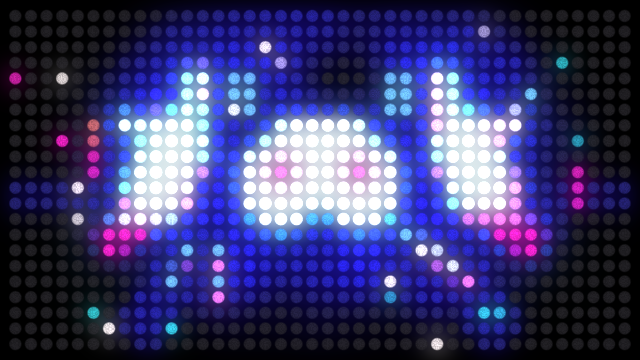
Reproduce this background procedurally as a Shadertoy shader.

```glsl
// Glowing LED dot wall: a bright twin-lobed core between two swept wings on blue haze.

const vec2 GRID = vec2(40.0, 22.0);   // lamps across and down
const float PITCH = 0.0434;           // lamp spacing in canvas heights
const float LAMP_RADIUS = 0.385;      // in units of the spacing

const vec3 BLUE = vec3(0.15, 0.06, 0.90);
const vec3 SKY = vec3(0.18, 0.48, 0.80);
const vec3 CYAN = vec3(0.25, 1.0, 1.05);
const vec3 PINK = vec3(1.15, 0.50, 1.05);
const vec3 MAGENTA = vec3(1.05, 0.02, 0.85);
const vec3 ORANGE = vec3(1.0, 0.50, 0.42);
const vec3 WHITE = vec3(1.48, 1.56, 1.58);
const vec3 UNLIT = vec3(0.125, 0.12, 0.135);

float hash(vec2 p) {
    vec3 q = fract(vec3(p.xyx) * 0.1031);
    q += dot(q, q.yzx + 33.33);
    return fract((q.x + q.y) * q.z);
}

float noise(vec2 p) {
    vec2 i = floor(p), f = fract(p);
    f = f * f * (3.0 - 2.0 * f);
    float low = mix(hash(i), hash(i + vec2(1, 0)), f.x);
    float high = mix(hash(i + vec2(0, 1)), hash(i + vec2(1, 1)), f.x);
    return mix(low, high, f.y);
}

float capsule(vec2 p, vec2 a, vec2 b, float radius) {
    vec2 pa = p - a, ba = b - a;
    return length(pa - ba * clamp(dot(pa, ba) / dot(ba, ba), 0.0, 1.0)) - radius;
}

float ellipse(vec2 p, vec2 radii) {
    return (length(p / radii) - 1.0) * min(radii.x, radii.y);
}

float cover(float d) {
    return smoothstep(0.45, -0.25, d);
}

// Two lobes joined by a bridge; m is mirrored about the vertical axis
float coreShape(vec2 m) {
    float lobe = ellipse(m - vec2(2.5, -0.2), vec2(2.75, 3.15));
    return min(lobe, capsule(m, vec2(0.0, 2.0), vec2(1.6, 2.0), 2.0));
}

float wingShape(vec2 m) {
    float body = capsule(m, vec2(9.3, 2.3), vec2(10.4, -0.7), 2.25);
    float crest = capsule(m, vec2(7.9, 6.5), vec2(8.3, 1.0), 0.85);
    float shoulder = capsule(m, vec2(9.5, 2.0), vec2(12.3, 3.6), 0.75);
    float tail = capsule(m, vec2(9.0, -0.7), vec2(13.3, -3.8), 1.0);
    return min(min(body, crest), min(shoulder, tail));
}

// Thin strands: upright ones over the core, trailing ones below, a right feeler
float strandShape(vec2 p, vec2 m) {
    float d = capsule(m, vec2(5.0, 6.3), vec2(5.0, 4.5), 0.65);
    d = min(d, capsule(p, vec2(-6.5, -4.5), vec2(-6.5, -7.5), 0.3));
    d = min(d, capsule(p, vec2(-8.5, -4.5), vec2(-9.5, -6.5), 0.3));
    d = min(d, capsule(p, vec2(4.5, -2.6), vec2(9.5, -6.5), 0.4));
    return min(d, capsule(p, vec2(11.5, 3.5), vec2(13.5, 5.5), 0.3));
}

// Blue cloud with side bands, a darker gap above the core and a dim foot
vec3 haze(vec2 p, vec2 m) {
    float cloud = smoothstep(1.15, 0.75, length((p - vec2(0.6, 1.4)) / vec2(15.8, 12.2)));
    cloud *= 1.0 - 0.65 * smoothstep(-6.0, -9.0, p.y) * smoothstep(8.0, 4.0, m.x);
    float band = 0.65 * exp(-pow(p.y + 1.0, 2.0)) * smoothstep(10.0, 14.0, m.x);
    float streak = 0.7 * cover(capsule(m, vec2(8.0, -4.0), vec2(11.0, -9.0), 1.6));
    vec2 hole = (p - vec2(1.3, 6.4)) / vec2(2.6, 1.7);
    float gap = 0.9 * exp(-dot(hole, hole));
    float patchy = 0.45 + 0.65 * noise(p * 0.4 + 7.0);
    return BLUE * max(cloud * patchy * (1.0 - gap), max(band, streak));
}

// Colour of the lamp whose centre is p, in lamp spacings from the middle
vec3 lampColor(vec2 p) {
    if (any(greaterThan(abs(p), GRID * 0.5))) return vec3(0.0);
    vec2 m = vec2(abs(p.x), p.y);
    float tint = hash(p + 61.5);
    float core = coreShape(m), wing = wingShape(m);
    vec3 color = haze(p, m);
    color += SKY * 0.75 * exp(-1.0 * max(min(core, wing), 0.0)) * (0.6 + 0.6 * tint);

    float pinkish = step(0.5, tint) * step(p.y, -3.6);
    vec3 strandColor = mix(vec3(0.55, 0.98, 1.15), PINK + 0.15, pinkish);
    color = mix(color, strandColor, 0.85 * cover(strandShape(p, m)));

    // Wings: tinted rim, white middle, magenta tail
    vec3 rim = mix(CYAN + 0.3, PINK + 0.25, step(0.6, tint));
    vec3 feather = mix(rim, WHITE, smoothstep(0.0, -0.8, wing));
    float tailStart = p.x < 0.0 ? -2.0 : -1.6;
    feather = mix(feather, MAGENTA, smoothstep(tailStart, tailStart - 1.5, p.y));
    color = mix(color, feather, cover(wing));

    // Core: cyan edge, white middle, pink centres
    vec3 lobe = mix(CYAN, WHITE, smoothstep(0.1, -0.5, core));
    lobe = mix(lobe, PINK, smoothstep(1.9, 0.1, length(m - vec2(2.5, 0.6))));
    color = mix(color, lobe, cover(core));

    // Upright side bars
    float onLeft = step(p.x, 0.0);
    vec2 bar = mix(vec2(16.5, -0.5), vec2(14.5, 2.0), onLeft);
    vec2 reach = vec2(0.0, 1.0 + 0.5 * onLeft);
    vec3 barColor = mix(MAGENTA, ORANGE, onLeft * smoothstep(1.0, 3.0, p.y));
    color = mix(color, barColor, 0.85 * cover(capsule(m, bar - reach, bar + reach, 0.2)));

    // Scattered sparks
    float spark = step(0.95, hash(p + 17.5)) * step(1.0, min(core, wing));
    vec3 sparkColor = tint < 0.55 ? vec3(1.15, 1.1, 1.1) : (tint < 0.78 ? CYAN : MAGENTA);
    return mix(color, sparkColor, spark * (0.55 + 0.45 * hash(p + 3.5)));
}

void mainImage(out vec4 fragColor, in vec2 fragCoord) {
    float pixel = 1.0 / (iResolution.y * PITCH);
    vec2 g = (fragCoord - 0.5 * iResolution.xy) * pixel;
    vec2 center = floor(g) + 0.5;

    // Light spilling from nearby lamps
    vec3 glow = vec3(0.0), own = vec3(0.0);
    for (int y = -2; y <= 2; y++)
        for (int x = -2; x <= 2; x++) {
            vec2 lamp = center + vec2(x, y);
            vec3 light = lampColor(lamp);
            if (x == 0 && y == 0) own = light;
            glow += light * exp(-0.8 * dot(g - lamp, g - lamp));
        }
    glow *= 0.15;

    // Frosted lamp face
    float r = length(g - center);
    float inside = all(lessThan(abs(center), GRID * 0.5)) ? 1.0 : 0.0;
    float disc = inside * smoothstep(pixel, -pixel, r - LAMP_RADIUS);
    float grain = 0.88 + 0.24 * hash(floor(g * 14.0) + 400.0);
    vec3 face = max(UNLIT, own * 0.82) * grain * (1.0 - 0.9 * r * r) + glow * 0.35;
    fragColor = vec4(clamp(mix(glow, face, disc), 0.0, 1.0), 1.0);
}
```
